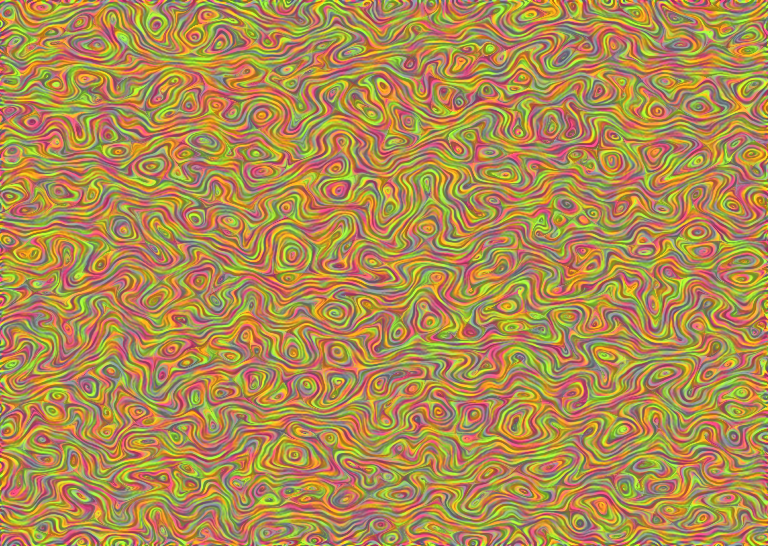
Reproduce this pattern procedurally as a Shadertoy shader.

```glsl
// Fine rainbow streaks combed along a swirling, mostly horizontal flow.

vec3 hash3(vec2 cell) {
    vec3 q = fract(cell.xyx * vec3(0.1031, 0.1030, 0.0973));
    q += dot(q, q.yxz + 33.33);
    return fract((q.xxy + q.yzz) * q.zyx);
}

// Three independent smooth value noises, each in 0..1
vec3 valueNoise(vec2 p) {
    vec2 i = floor(p), f = fract(p);
    f = f * f * (3.0 - 2.0 * f);
    return mix(mix(hash3(i), hash3(i + vec2(1, 0)), f.x),
               mix(hash3(i + vec2(0, 1)), hash3(i + vec2(1, 1)), f.x), f.y);
}

float cornerSlope(vec2 cell, vec2 offset) {
    return dot(hash3(cell).xy * 2.0 - 1.0, offset);
}

float gradientNoise(vec2 p) {
    vec2 i = floor(p), f = fract(p);
    vec2 u = f * f * f * (f * (f * 6.0 - 15.0) + 10.0);
    vec2 r = vec2(1, 0), t = vec2(0, 1), d = vec2(1, 1);
    return mix(mix(cornerSlope(i, f), cornerSlope(i + r, f - r), u.x),
               mix(cornerSlope(i + t, f - t), cornerSlope(i + d, f - d), u.x), u.y);
}

// Stream function: stretched eddies over a steady sideways drift
float stream(vec2 p) {
    return gradientNoise(p * vec2(0.10, 0.14) + 40.0)
         + 0.2 * gradientNoise(mat2(0.20, 0.08, -0.10, 0.25) * p + 90.0)
         + 0.055 * p.y;
}

vec2 flowDirection(vec2 p) {
    float e = 0.1, s = stream(p);
    vec2 v = vec2(stream(p + vec2(0, e)) - s, s - stream(p + vec2(e, 0)));
    return v / (length(v) + 1e-5);
}

// Noise minus its neighbours across the flow: keeps only thin, evenly spaced lines
vec3 threadNoise(vec2 p, vec2 flow) {
    vec2 across = vec2(-flow.y, flow.x) * 0.46;
    return valueNoise(p * 2.3)
         - 0.5 * (valueNoise((p + across) * 2.3) + valueNoise((p - across) * 2.3));
}

void mainImage(out vec4 fragColor, in vec2 fragCoord) {
    // The canvas is 121 units high; one unit is about one thread
    vec2 p = fragCoord / iResolution.y * 121.0;
    vec2 size = iResolution.xy / iResolution.y * 121.0;

    // Streaks get short and stubby along the border
    vec2 margin = min(p, size - p);
    float stride = 0.28 * mix(0.2, 1.0, smoothstep(0.0, 2.0, min(margin.x, margin.y)));

    // Average the noises along the flow, forwards and backwards
    vec2 tint = vec2(0);
    vec3 thread = vec3(0);
    float tintWeight = 0.0, threadWeight = 0.0;
    for (int side = -1; side <= 1; side += 2) {
        vec2 q = p;
        for (int k = 0; k < 14; k++) {
            float along = float(k) / 14.0;
            float nearby = exp(-7.0 * along * along);
            float window = 1.0 - along * along;
            vec2 flow = flowDirection(q);
            tint += nearby * (valueNoise(q * 1.25 + 300.0).xy - 0.5);
            thread += window * threadNoise(q, flow);
            tintWeight += nearby;
            threadWeight += window;
            q += float(side) * stride * flow;
        }
    }
    tint /= tintWeight;
    thread /= threadWeight;

    // Two colour axes: violet to lime, and teal to red
    vec2 hue = tanh(tint * 5.5 + thread.yz * 4.5);
    vec3 color = vec3(0.69, 0.55, 0.32)
               + hue.x * vec3(0.05, 0.19, -0.20)
               + hue.y * vec3(0.20, -0.14, -0.05);

    // Dark brown furrows between bright threads
    float ridge = tanh(thread.x * 10.0);
    color *= 1.0 + ridge * vec3(0.27, 0.30, 0.26);

    fragColor = vec4(clamp(color, 0.0, 1.0), 1.0);
}
```
